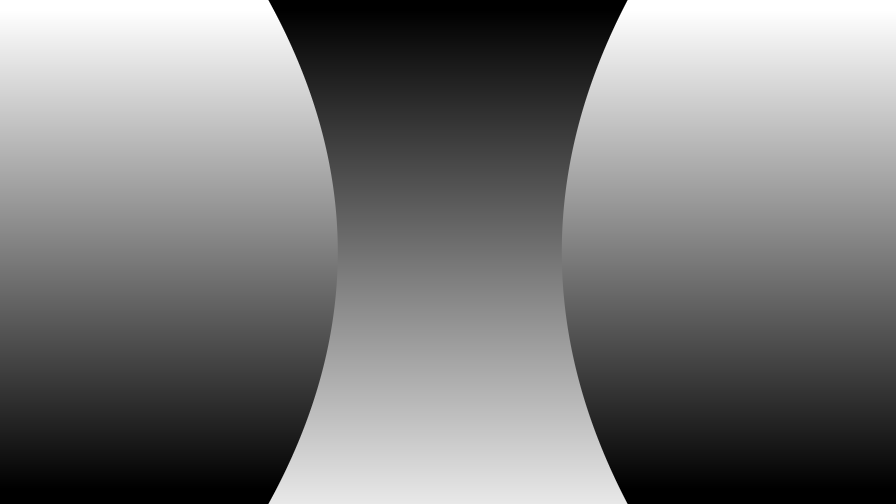
Give the GLSL for this background, as a WebGL 2 fragment shader.

```glsl
#version 300 es
precision highp float;

uniform vec2 u_resolution;
out vec4 fragColor;

// Column outline, in fractions of the canvas width
const float WAIST_LEFT = 0.377;
const float WAIST_RIGHT = 0.627;
const float FLARE_LEFT = 0.0775;
const float FLARE_RIGHT = 0.0735;

// Vertical ramps: depth below the top edge where each starts and ends
const float OUTER_START = 0.02;
const float OUTER_END = 0.97;
const float INNER_START = 0.02;
const float INNER_END = 1.0;
const float INNER_BRIGHTEST = 0.91;

float linearRamp(float start, float end, float value) {
    return clamp((value - start) / (end - start), 0.0, 1.0);
}

// Signed distance to the column between two bowed edges, negative inside
float columnDistance(vec2 uv, float aspect) {
    float bow = 2.0 * uv.y - 1.0;
    float left = WAIST_LEFT - FLARE_LEFT * bow * bow;
    float right = WAIST_RIGHT + FLARE_RIGHT * bow * bow;
    float slopeLeft = 4.0 * FLARE_LEFT * bow * aspect;
    float slopeRight = 4.0 * FLARE_RIGHT * bow * aspect;
    return max((left - uv.x) / length(vec2(1.0, slopeLeft)),
               (uv.x - right) / length(vec2(1.0, slopeRight)));
}

void main() {
    vec2 uv = gl_FragCoord.xy / u_resolution;
    float aspect = u_resolution.x / u_resolution.y;
    float depth = 1.0 - uv.y;

    // Opposed gradients
    float outer = 1.0 - linearRamp(OUTER_START, OUTER_END, depth);
    float inner = INNER_BRIGHTEST * linearRamp(INNER_START, INNER_END, depth);

    // Blend across one pixel at the outline
    float distanceInPixels = columnDistance(uv, aspect) * u_resolution.x;
    float coverage = clamp(0.5 - distanceInPixels, 0.0, 1.0);

    fragColor = vec4(vec3(mix(outer, inner, coverage)), 1.0);
}
```
